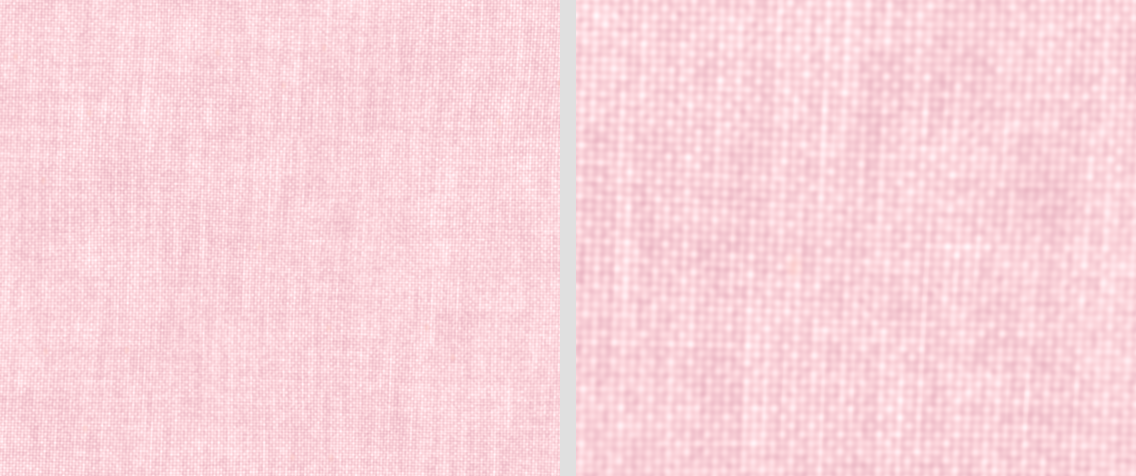
Left: the whole. Right: its middle third, enlarged.
Give the GLSL for this texture, as a Shadertoy shader.

```glsl
// Pale pink plain-weave cotton with slubby, slightly leaning threads.

const float TAU = 6.2831853;
const vec2 THREADS = vec2(146.0, 160.0); // warp and weft per canvas height
const vec3 SHADOW_PINK = vec3(0.950, 0.770, 0.810);
const vec3 BODY_PINK = vec3(0.986, 0.832, 0.857);
const vec3 LIGHT_PINK = vec3(1.000, 0.892, 0.912);
const vec3 FLECK_PEACH = vec3(0.985, 0.770, 0.740);

float hash(vec2 p) {
    vec3 q = fract(vec3(p.xyx) * 0.1031);
    q += dot(q, q.yzx + 33.33);
    return fract((q.x + q.y) * q.z);
}

// Smooth value noise, centred on zero.
float noise(vec2 p) {
    vec2 cell = floor(p);
    vec2 f = fract(p);
    f = f * f * (3.0 - 2.0 * f);
    float low = mix(hash(cell), hash(cell + vec2(1, 0)), f.x);
    float high = mix(hash(cell + vec2(0, 1)), hash(cell + vec2(1, 1)), f.x);
    return mix(low, high, f.y) - 0.5;
}

float clouds(vec2 p) {
    float sum = 0.0;
    float weight = 0.55;
    for (int i = 0; i < 3; i++) {
        sum += weight * noise(p);
        p = p * 2.1 + 17.3;
        weight *= 0.55;
    }
    return sum;
}

// Thread coordinates: leaning warp, gently bent weft.
vec2 threadSpace(vec2 p, float lean, float bend) {
    vec2 q = p + vec2(-lean * p.y, 0.012 * p.x);
    q.x += bend * noise(p * vec2(7.0, 3.0) + 40.0);
    q.y += bend * noise(p * vec2(3.0, 6.0) + 80.0);
    return q * THREADS;
}

// Rounded threads with alternating over and under crossings.
float weave(vec2 t) {
    vec2 ridge = cos(TAU * t);
    vec2 wave = sin(0.5 * TAU * (t + 0.5));
    return 0.026 * ridge.x + 0.018 * ridge.y + 0.024 * wave.x * wave.y;
}

// Uneven yarn thickness: long light and dark runs along each thread.
float slubs(float across, float along, float seed) {
    float fine = noise(vec2(across, along) + seed);
    float broad = noise(vec2(across * 0.37, along * 0.6) + seed + 31.0);
    float bright = smoothstep(0.25, 0.48, noise(vec2(across, along * 0.8) + seed + 67.0));
    return 0.65 * fine + 0.35 * broad + 0.32 * bright;
}

// Rare soft specks caught in the yarn.
float flecks(vec2 p, float density, float radius) {
    vec2 g = p * density;
    vec2 cell = floor(g);
    vec2 centre = 0.25 + 0.5 * vec2(hash(cell + 5.0), hash(cell + 9.0));
    float d = length((fract(g) - centre) * vec2(1.2, 0.8));
    return step(0.93, hash(cell + 21.0)) * smoothstep(radius, 0.0, d);
}

vec3 pinkRamp(float tone) {
    vec3 dark = mix(SHADOW_PINK, BODY_PINK, (tone - SHADOW_PINK.g) / (BODY_PINK.g - SHADOW_PINK.g));
    vec3 light = mix(BODY_PINK, LIGHT_PINK, (tone - BODY_PINK.g) / (LIGHT_PINK.g - BODY_PINK.g));
    return tone < BODY_PINK.g ? dark : light;
}

void mainImage(out vec4 fragColor, in vec2 fragCoord) {
    vec2 p = fragCoord / iResolution.y;
    vec2 t = threadSpace(p, 0.035, 0.012);

    // Weave relief, sharper in some areas than in others.
    float relief = 1.0 + 0.7 * clouds(p * 4.0 + 12.0);
    float tone = BODY_PINK.g - 0.003 + relief * weave(t);

    // Yarn streaks, fibre grain and faint large mottling.
    tone += 0.085 * slubs(t.x, p.y * 13.0, 3.0);
    tone += 0.045 * slubs(t.y, p.x * 10.0, 150.0);
    tone += 0.085 * noise(t * vec2(1.3, 1.1) + 211.0);
    tone += 0.040 * clouds(p * 5.0 + 60.0);

    vec3 colour = pinkRamp(tone);
    colour = mix(colour, FLECK_PEACH, 0.45 * flecks(p, 14.0, 0.14));
    fragColor = vec4(clamp(colour, 0.0, 1.0), 1.0);
}
```
